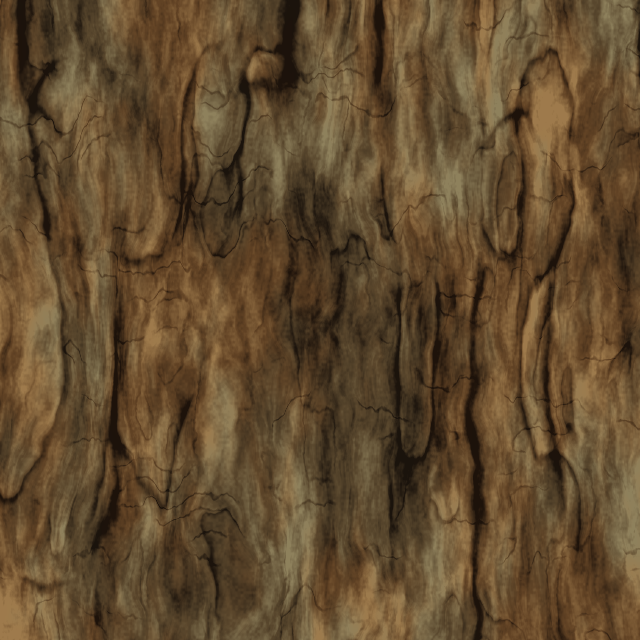
A Shadertoy shader for this texture:

```glsl
// Weathered tree bark: upright fibres, deep tapering furrows and fine cross cracks.

#define BASE_TONE 0.67
#define MOTTLE 0.75
#define FIBRE 0.95
#define FINE_FIBRE 0.65
#define GRAIN 0.12
#define FURROW_DEPTH 0.50
#define FURROW_WIDTH 0.011
#define CRACK_DEPTH 0.26
#define SHADOW_REACH 0.026
#define DARK_BARK vec3(0.095, 0.062, 0.038)
#define MID_BARK vec3(0.365, 0.272, 0.168)
#define PALE_BARK vec3(0.585, 0.495, 0.345)

float hash(vec2 cell) {
    vec3 h = fract(cell.xyx * 0.1031);
    h += dot(h, h.yzx + 33.33);
    return fract((h.x + h.y) * h.z);
}

float noise(vec2 p) {
    vec2 cell = floor(p), f = fract(p);
    f = f * f * f * (f * (f * 6.0 - 15.0) + 10.0);
    float low = mix(hash(cell), hash(cell + vec2(1, 0)), f.x);
    float high = mix(hash(cell + vec2(0, 1)), hash(cell + vec2(1, 1)), f.x);
    return mix(low, high, f.y);
}

// Layered noise, centred on zero
float fbm(vec2 p) {
    float sum = 0.0, amplitude = 0.5;
    for (int i = 0; i < 5; i++) {
        sum += amplitude * (noise(p) - 0.5);
        p = p * 2.03 + vec2(17.3, 9.1);
        amplitude *= 0.5;
    }
    return sum;
}

// Approximate signed distance to the contour lines of a stretched noise
float contour(vec2 p, vec2 scale, float seed) {
    const float STEP = 0.002;
    float n = noise(p * scale + seed);
    float nx = noise((p + vec2(STEP, 0)) * scale + seed);
    float ny = noise((p + vec2(0, STEP)) * scale + seed);
    float slope = length(vec2(nx - n, ny - n)) / STEP;
    return (n - 0.5) / max(slope, 0.4 * max(scale.x, scale.y));
}

// Patches in which a layer of furrows or cracks is open
float patches(vec2 p, vec2 scale, float seed, float threshold) {
    float n = noise(p * scale + seed) + 0.5 * fbm(p * scale * 3.0 + seed);
    return smoothstep(threshold, threshold + 0.28, n);
}

float line(float dist, float width, float pixel) {
    return 1.0 - smoothstep(0.0, width + pixel, abs(dist));
}

// Dark core, one-sided soft shadow and a pale raised lip
float furrow(float dist, float open, float size, float pixel) {
    float core = line(dist, FURROW_WIDTH * size * (0.2 + open), pixel);
    float shadow = exp(-max(dist, 0.0) / (SHADOW_REACH * size))
                 * smoothstep(-0.007 * size, 0.0, dist);
    float lip = exp(-abs(dist + 0.016 * size) / (0.008 * size));
    return open * (0.65 * core + 0.6 * shadow - 0.2 * lip);
}

void mainImage(out vec4 fragColor, in vec2 fragCoord) {
    vec2 p = fragCoord / iResolution.y;
    float pixel = 1.0 / iResolution.y;

    // Bend the grain
    vec2 bend = vec2(fbm(p * vec2(5.0, 3.0) + 3.7), fbm(p * vec2(12.0, 5.0) + 41.0));
    vec2 q = p + bend * vec2(0.11, 0.13);

    // Mottling and fibres
    float tone = BASE_TONE + MOTTLE * fbm(p * vec2(5.0, 3.5) + 71.0);
    tone += FIBRE * fbm(q * vec2(28.0, 6.0) + 12.0);
    tone += FINE_FIBRE * fbm(q * vec2(95.0, 24.0) + 5.0);
    tone += GRAIN * (noise(p * 230.0) - 0.5);

    // Furrows, from broad to slight
    float deep = furrow(contour(q, vec2(7.0, 1.5), 8.3),
                        patches(p, vec2(5.0, 3.0), 23.0, 0.40), 1.0, pixel);
    float medium = furrow(contour(q, vec2(13.0, 3.2), 57.6),
                          patches(p, vec2(6.0, 4.0), 64.0, 0.42), 0.55, pixel);
    float slight = furrow(contour(q, vec2(27.0, 7.0), 31.2),
                          patches(p, vec2(9.0, 6.0), 88.0, 0.48), 0.28, pixel);
    tone -= FURROW_DEPTH * (deep + 0.8 * medium + 0.55 * slight);

    // Hairline cracks across and along the grain
    vec2 ragged = q + 0.012 * vec2(fbm(p * 40.0), fbm(p * 40.0 + 19.0));
    float across = line(contour(ragged, vec2(8.0, 30.0), 45.0), 0.0018, pixel)
                 * patches(p, vec2(15.0, 22.0), 7.0, 0.52);
    float along = line(contour(ragged, vec2(44.0, 11.0), 93.0), 0.0016, pixel)
                * patches(p, vec2(14.0, 9.0), 36.0, 0.50);
    tone -= CRACK_DEPTH * (across + 0.7 * along);

    // Tone to colour, drifting between russet and olive
    tone = clamp(tone, 0.04, 1.0);
    vec3 color = mix(DARK_BARK, MID_BARK, smoothstep(0.0, 1.0, tone / 0.56) * 0.4 + 0.6 * min(tone / 0.56, 1.0));
    color = mix(color, PALE_BARK, max(tone - 0.56, 0.0) / 0.44);
    float hue = smoothstep(-0.22, 0.22, fbm(p * vec2(7.0, 4.0) + 131.0)
                                      + 0.5 * fbm(q * vec2(30.0, 9.0) + 77.0));
    color *= mix(vec3(0.95, 1.02, 1.05), vec3(1.06, 0.97, 0.86), hue);

    fragColor = vec4(color, 1.0);
}
```
